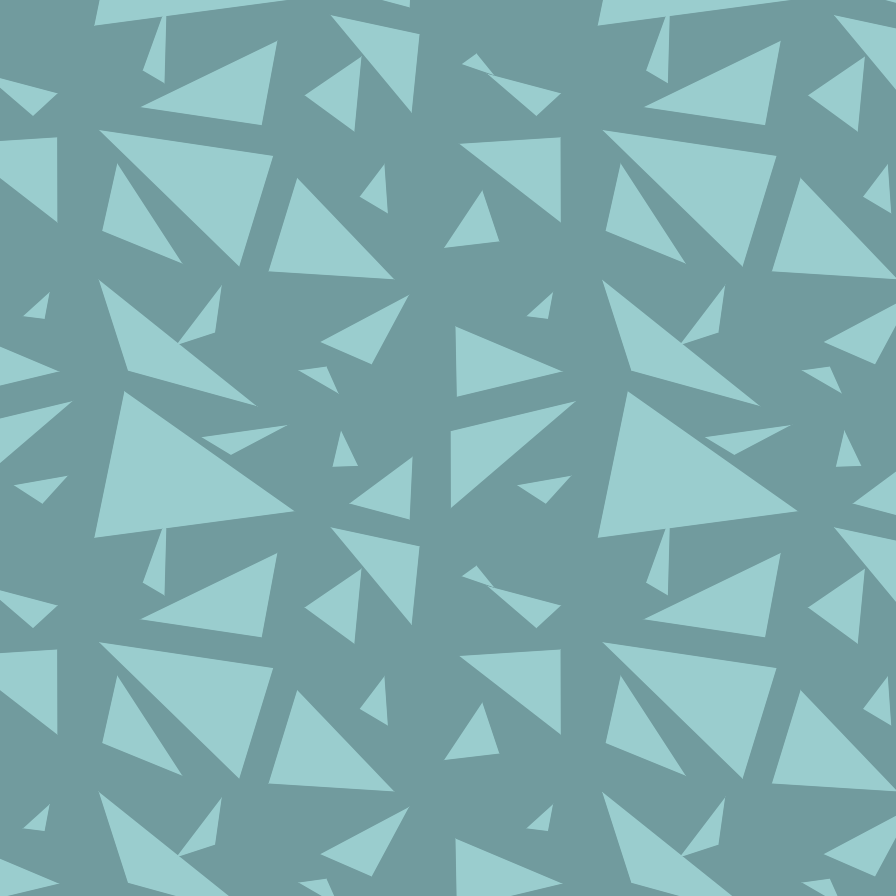
Give the GLSL for this pattern, as a WebGL 2 fragment shader.

```glsl
#version 300 es
precision highp float;

uniform vec2 u_resolution;
out vec4 fragColor;

const vec3 FIELD_COLOR = vec3(0.443, 0.608, 0.620);
const vec3 SHARD_COLOR = vec3(0.604, 0.804, 0.808);
const vec2 TILE_SIZE = vec2(0.5618, 0.5716);  // one repeat, in canvas units
const vec2 GRID = vec2(3.0, 4.0);             // mesh cells per repeat
const vec2 PHASE = vec2(0.06, 0.02);          // shift of the repeat
const float JITTER = 0.22;                    // corner shift, in cells
const float MIN_SCALE = 0.17;                 // smallest shard within its facet
const float MAX_SCALE = 0.88;                 // largest shard within its facet
const float SCALE_BIAS = 1.3;                 // above 1 favours small shards
const float GOLDEN = 0.618034;
const float SEED = 7.0;
const float TAU = 6.28319;

vec2 hash2(vec2 p) {
    vec3 q = fract(vec3(p.xyx + SEED) * vec3(0.1031, 0.1030, 0.0973));
    q += dot(q, q.yzx + 33.33);
    return fract((q.xx + q.yz) * q.zy);
}

// Jittered mesh corner; the jitter wraps at the tile edge
vec2 corner(vec2 cell) {
    vec2 shift = JITTER * (2.0 * hash2(mod(cell, GRID)) - 1.0);
    return (cell + shift) * TILE_SIZE / GRID;
}

// Signed distance to the line a-b, negative on its left
float edgeDistance(vec2 p, vec2 a, vec2 b) {
    vec2 along = normalize(b - a);
    return dot(p - a, vec2(along.y, -along.x));
}

// Counterclockwise triangle with sharp corners
float triangleDistance(vec2 p, vec2 a, vec2 b, vec2 c) {
    return max(edgeDistance(p, a, b),
               max(edgeDistance(p, b, c), edgeDistance(p, c, a)));
}

// Facet shrunk about its centre; small shards also turn freely
float shardDistance(vec2 p, vec2 a, vec2 b, vec2 c, float index) {
    float rank = fract(index * GOLDEN);
    float scale = mix(MIN_SCALE, MAX_SCALE, pow(rank, SCALE_BIAS));
    float freedom = 1.0 - smoothstep(0.3, 0.55, scale);
    float angle = TAU * hash2(vec2(index, 50.0)).x * freedom;
    float s = sin(angle), k = cos(angle);
    vec2 centre = (a + b + c) / 3.0;
    vec2 q = mat2(k, s, -s, k) * (p - centre) / scale + centre;
    return triangleDistance(q, a, b, c) * scale;
}

// Two shards from the split quad of one mesh cell
float cellDistance(vec2 p, vec2 cell) {
    vec2 wrapped = mod(cell, GRID);
    vec2 a = corner(cell);
    vec2 b = corner(cell + vec2(1.0, 0.0));
    vec2 c = corner(cell + 1.0);
    vec2 d = corner(cell + vec2(0.0, 1.0));
    if (hash2(wrapped + 90.0).x > 0.5) {
        vec2 first = a;
        a = b;
        b = c;
        c = d;
        d = first;
    }
    float index = 2.0 * (wrapped.x + GRID.x * wrapped.y);
    return min(shardDistance(p, a, b, c, index),
               shardDistance(p, a, c, d, index + 1.0));
}

void main() {
    float canvas = min(u_resolution.x, u_resolution.y);
    vec2 p = gl_FragCoord.xy / canvas + PHASE;
    vec2 home = floor(p / TILE_SIZE * GRID);

    // Nearest shard among the surrounding cells
    float dist = 1.0;
    for (int y = -1; y <= 1; y++) {
        for (int x = -1; x <= 1; x++) {
            dist = min(dist, cellDistance(p, home + vec2(x, y)));
        }
    }

    float halfPixel = 0.6 / canvas;
    float cover = 1.0 - smoothstep(-halfPixel, halfPixel, dist);
    fragColor = vec4(mix(FIELD_COLOR, SHARD_COLOR, cover), 1.0);
}
```
